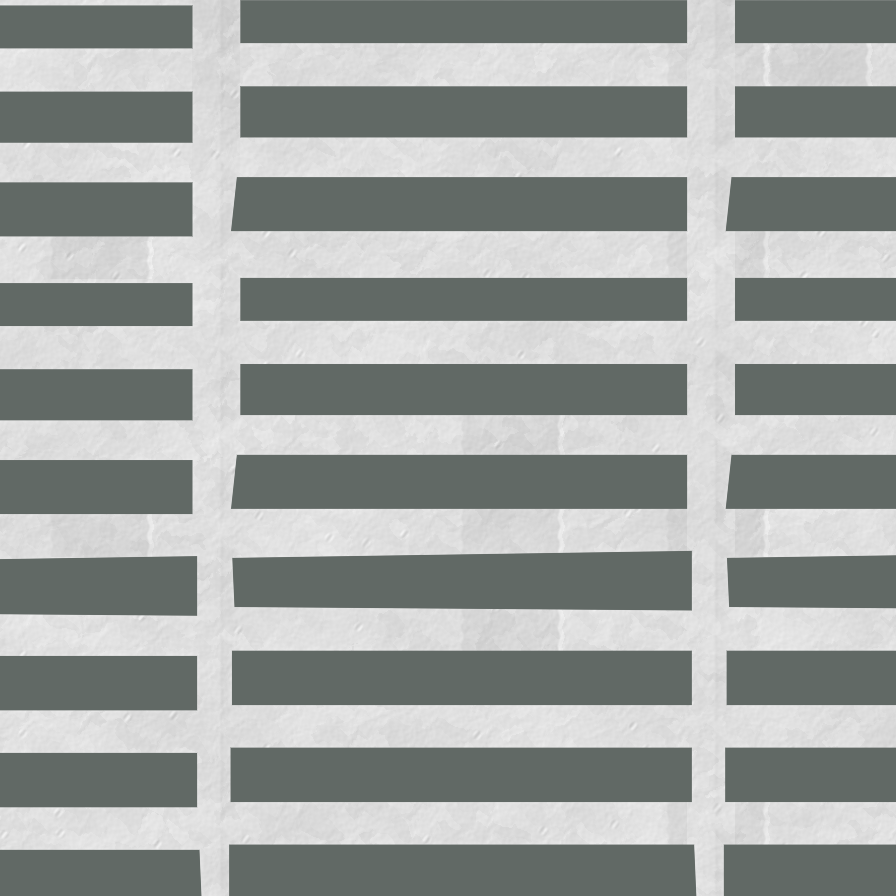
Reproduce this pattern procedurally as a WebGL 2 fragment shader.

```glsl
#version 300 es
precision highp float;

#define UNITS 768.0        // canvas side in design units
#define COL_PITCH 424.0    // distance between posts
#define POST_LEFT 165.0    // left side of the first post
#define POST_WIDTH 41.0
#define ROW_PITCH 79.33    // bar spacing, upper rows
#define LOW_PITCH 83.1     // bar spacing, lower rows
#define LOW_ROW 6          // first row of the lower spacing
#define SCAR vec2(4.0, 4.0) // worn stretch: cell along bar, row
#define GAP_COLOR vec3(0.380, 0.410, 0.395)
#define METAL_LIGHT 0.872
#define MOTTLE 0.026
#define RELIEF 0.055

uniform vec2 u_resolution;
out vec4 fragColor;

vec2 hash2(vec2 p) {
    vec3 q = fract(vec3(p.xyx) * vec3(0.1031, 0.1030, 0.0973));
    q += dot(q, q.yzx + 33.33);
    return fract((q.xx + q.yz) * q.zy);
}

// Cellular noise: nearest distance and that cell's random value
vec2 cellular(vec2 p) {
    vec2 cell = floor(p), best = vec2(9.0, 0.0);
    for (int j = -1; j <= 1; j++)
    for (int i = -1; i <= 1; i++) {
        vec2 id = cell + vec2(i, j);
        vec2 rnd = hash2(id + 71.0);
        float dist = length(id + rnd - p);
        if (dist < best.x) best = vec2(dist, fract(rnd.x * 7.3 + rnd.y * 3.1));
    }
    return best;
}

// Layered sines that bend the surface grain
vec2 warp(vec2 p) {
    vec2 w = sin(p.yx * 0.11 + vec2(1.3, 4.1)) * 4.0;
    w += sin((p.yx + w) * 0.27 + p * 0.07) * 3.0;
    return p + w + sin(p.yx * 0.71 + w) * 1.2;
}

// Bar centre and half height
vec2 bar(int row) {
    int kind = (row + 3) % 3;
    float r = float(row);
    if (row >= LOW_ROW) return vec2(539.5 + LOW_PITCH * (r - float(LOW_ROW)), 18.2);
    float halfHeight = kind == 0 ? 18.5 : (kind == 1 ? 17.0 : 20.0);
    return vec2(55.5 + ROW_PITCH * r + (kind == 2 ? 4.0 : 0.0), halfHeight);
}

// Signed distance to one opening, negative inside
float slotDistance(vec2 p, int row, int col) {
    float r = float(row), c = float(col);
    vec2 above = bar(row - 1), below = bar(row);
    float shift = col == 0 ? 4.5 : 0.0;
    float top = above.x + above.y + shift, bottom = below.x - below.y + shift;
    float v = clamp((p.y - top) / (bottom - top), 0.0, 1.0);
    float left = POST_LEFT + POST_WIDTH + COL_PITCH * (c - 1.0);
    float right = POST_LEFT + COL_PITCH * c;
    if (row >= LOW_ROW) {
        left -= 6.0 + 1.2 * (r - float(LOW_ROW));
        right += row == 9 ? 6.0 + 2.0 * v : 4.0;
    } else if (row % 3 == 2) left -= mix(3.0, 8.0, v);
    if (row == LOW_ROW) {
        float t = (p.x - left) / (right - left);
        left += 2.0 * v - 1.0;
        top += 2.0 - 6.0 * t;
        bottom += 3.0 * t - 1.0;
    }
    return max(max(left - p.x, p.x - right), max(top - p.y, p.y - bottom));
}

float height(vec2 p) {
    vec2 w = warp(p);
    return cellular(w / vec2(13.0, 10.0)).x * 0.7 + cellular(p / 4.5).x * 0.35;
}

// Galvanised surface: blotches, relief and sparse pimples
float metal(vec2 p) {
    vec2 w = warp(p);
    float blotch = cellular(w / vec2(17.0, 12.0)).y - 0.5;
    float broad = sin(p.x * 0.021 + sin(p.y * 0.017) * 2.0) * sin(p.y * 0.026 + p.x * 0.009);
    float tone = METAL_LIGHT + MOTTLE * (blotch * 1.3 + broad * 0.55);
    tone += RELIEF * (height(p + vec2(0.9)) - height(p - vec2(0.9)));
    vec2 pimple = cellular(p / 34.0);
    float ring = smoothstep(0.17, 0.05, pimple.x) * step(0.82, pimple.y);
    return tone + ring * 0.06 * sin(p.x * 0.9 + p.y * 0.7);
}

void main() {
    vec2 p = gl_FragCoord.xy / u_resolution * UNITS;
    p.y = UNITS - p.y;
    float pixel = UNITS / min(u_resolution.x, u_resolution.y);

    // Openings and nearest bar
    float slot = 1e3, barDist = 1e3, barRow = 0.0;
    for (int row = 0; row < 10; row++) {
        for (int col = 0; col < 3; col++) slot = min(slot, slotDistance(p, row, col));
        vec2 b = bar(row);
        float d = abs(p.y - b.x) - b.y;
        if (d < barDist) { barDist = d; barRow = float(row); }
    }
    float tone = metal(p);

    // Post bevel, cut back where each bar meets it in a blunt point
    float q = mod(p.x - POST_LEFT, COL_PITCH);
    float onPost = 1.0 - step(POST_WIDTH, q);
    float bevel = smoothstep(-2.0, 2.0, barDist + (POST_WIDTH - q) * 0.8);
    tone -= onPost * bevel * (0.02 * smoothstep(23.0, 27.0, q) + 0.02 * exp(-pow((q - 25.0) / 1.6, 2.0)));
    tone -= onPost * 0.018 * smoothstep(190.0, 90.0, p.y);

    // Worn stretches with a pale end line
    float along = (p.x - 43.0 + sin(p.y * 0.4)) / 88.0;
    vec2 id = vec2(floor(along), barRow);
    float worn = max(step(0.93, hash2(id + 5.0).x), 1.0 - step(0.5, distance(id, SCAR)));
    worn *= (1.0 - onPost) * (1.0 - step(1.0, barDist));
    float f = fract(along);
    tone += worn * (0.07 * smoothstep(0.94, 0.97, f) - 0.035 * smoothstep(0.0, 0.03, f));

    // Pale rim along the cut edges
    tone += 0.014 * exp(-slot * slot / 5.0);
    vec3 steel = vec3(clamp(tone, 0.76, 0.96));
    float cover = smoothstep(-0.6 * pixel, 0.6 * pixel, slot);
    fragColor = vec4(mix(GAP_COLOR, steel, cover), 1.0);
}
```
